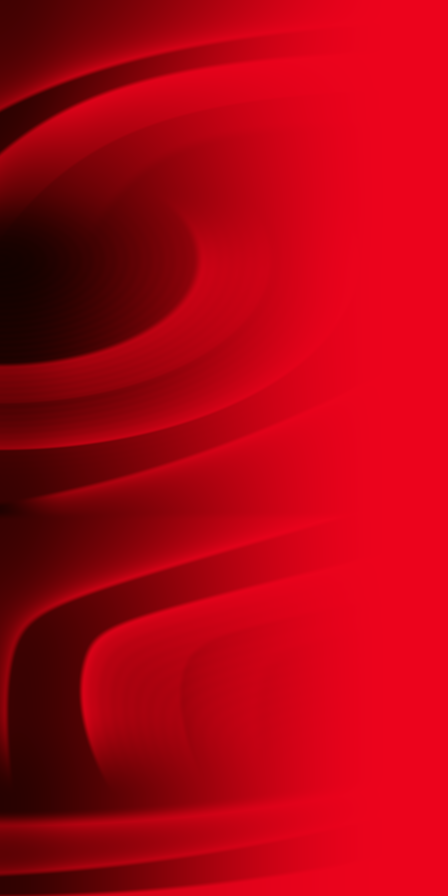
Reproduce this background procedurally as a WebGL 1 fragment shader.

```glsl
precision highp float;

uniform vec2 u_resolution;

// Paint a new tone on the positive side of a smooth edge
float over(float below, float tone, float d) {
  return mix(below, tone, smoothstep(-0.007, 0.007, d));
}

// Glow that decays away from an edge
float fall(float d, float width) {
  return exp(-max(d, 0.0) / width);
}

// Distance below a sweep that flattens toward the right
float sweep(vec2 p, float base, float height, float rate) {
  float rise = height * exp(-rate * p.x);
  return (p.y - base - rise) / length(vec2(1.0, rate * rise));
}

// Distance inside a hyperbolic fold hanging from a sloping shoulder
float fold(vec2 p, float left, float top, float slope, float curl, float lean) {
  float sag = max(p.y - 1.5, 0.0);
  float x = p.x - left - lean * sag * sag;
  float y = p.y - top + slope * x;
  return 0.5 * (x + y - sqrt((x - y) * (x - y) + 4.0 * curl));
}

float upperWaves(vec2 p) {
  float a = sweep(p, 0.02, 0.227, 2.3);
  float b = sweep(p, 0.105, 0.239, 3.6);
  float c = sweep(p, 0.19, 0.344, 4.0);
  float d = sweep(p, 0.275, 1.097, 7.3);
  float v = 0.24 + 0.33 * fall(-a, 0.08) + 0.28 * fall(-a, 0.02);
  v = over(v, 0.14 + 0.4 * p.x + 0.08 * fall(-b, 0.04), a);
  v = over(v, 0.1 + 0.78 * fall(b, 0.13 + 0.32 * p.x), b);
  v *= 1.0 - 0.18 * smoothstep(-0.004, 0.004, c) * fall(c, 0.2);
  return v * (1.0 - 0.2 * smoothstep(-0.015, 0.015, d));
}

float eyeWaves(vec2 p) {
  // Nested elliptical bands
  float e = length(vec2(p.x, (p.y - 0.58) / 0.53));
  float v = 0.2 + 0.25 * p.x + 0.08 * fall(e - 0.8, 0.1);
  v = over(v, 0.28 + 0.47 * fall(0.8 - e, 0.08), 0.8 - e);
  v = over(v, 0.4 + 0.3 * fall(e - 0.443, 0.1), 0.604 - e);
  v = mix(v, 0.08 + 0.3 * p.x, smoothstep(-0.014, 0.014, 0.443 - e));
  v += 0.012 * sin(e * 240.0) * smoothstep(1.0, 0.6, e);

  // Lower glowing ridge
  float g = p.y - 1.125 + 0.16 * p.x + 0.21 * p.x * p.x;
  float ridge = smoothstep(-0.02, 0.15, p.x);
  float glow = 0.3 * fall(g, 0.07) + 0.22 * fall(g, 0.02);
  return over(v, 0.08 + 0.4 * p.x + glow * ridge, g);
}

float foldWaves(vec2 p) {
  float h = fold(p, 0.0, 1.365, 0.28, 0.003, 0.3);
  float i = fold(p, 0.165, 1.4, 0.24, 0.002, 1.1);
  float j = fold(p, 0.385, 1.425, 0.2, 0.002, 1.1);
  float k = fold(p, 0.56, 1.445, 0.2, 0.002, 0.4);
  float v = 0.2 + 0.2 * p.x + 0.28 * fall(-h, 0.08) + 0.33 * fall(-h, 0.018);
  v = over(v, 0.17 + 0.25 * p.x + 0.06 * fall(h, 0.05), h);
  v = over(v, 0.42 + 0.33 * fall(i, 0.12) + 0.14 * fall(i, 0.02), i);
  v = over(v, v - 0.13 * fall(j, 0.05), j);
  v = mix(v, v * 0.76, smoothstep(-0.015, 0.015, k));
  v += 0.01 * sin(i * 260.0) * smoothstep(0.0, 0.03, i);
  return mix(v, 0.13 + 0.25 * p.x, smoothstep(1.58, 1.78, p.y));
}

float bottomWaves(vec2 p, float v) {
  float sq = p.x * p.x;
  float l = p.y - 1.822 + 0.115 * sq;
  float m = p.y - 1.953 + 0.05 * p.x + 0.12 * sq;
  float n = p.y - 2.0 + 0.12 * sq;
  float band = 0.32 + 0.35 * fall(abs(l - 0.022), 0.035) + 0.4 * fall(-m, 0.018);
  v = mix(v, band, smoothstep(-0.014, 0.02, l));
  v = over(v, 0.17 + 0.3 * p.x, m);
  return over(v, 0.8, n);
}

void main() {
  // Width is one unit, height is two, measured downward
  vec2 p = gl_FragCoord.xy / u_resolution;
  p.y = 2.0 - 2.0 * p.y;

  float v = mix(upperWaves(p), eyeWaves(p), smoothstep(0.42, 0.62, p.y));
  v = mix(v, foldWaves(p), smoothstep(1.14, 1.162, p.y));
  v = bottomWaves(p, v);

  // Shadow on the left, plain red on the right
  v *= mix(0.8, 1.0, smoothstep(0.0, 0.2, p.x));
  vec2 hollow = vec2(p.x * 4.5, (p.y - 0.6) * 7.0);
  v *= 1.0 - 0.7 * exp(-dot(hollow, hollow));
  v = mix(v, 0.925, 0.06 + 0.94 * smoothstep(0.03, 0.88, p.x));

  float hot = smoothstep(0.85, 1.0, v) * 0.01;
  gl_FragColor = vec4(v, 0.006 + hot, 0.13 * v * v, 1.0);
}
```
